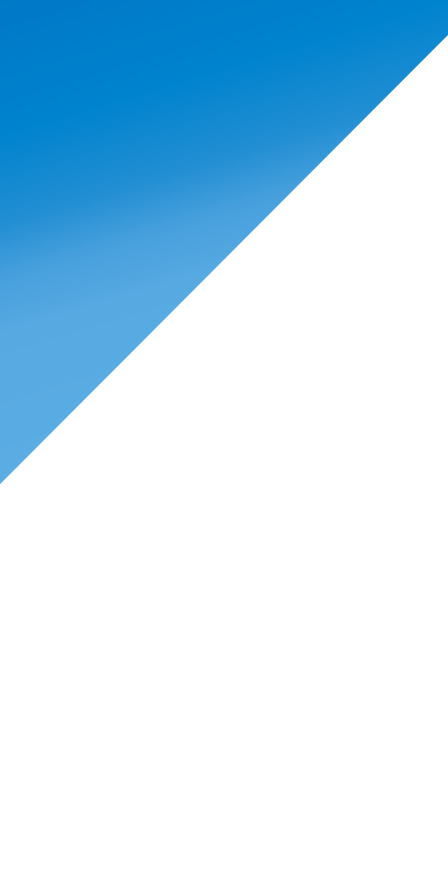
Write a WebGL 2 fragment shader that draws this background.

```glsl
#version 300 es
precision highp float;
// A white page with a blue corner wedge cut off by a straight diagonal.
// The wedge holds a slightly tilted multi-stop gradient, deep blue at the
// top and sky blue below; the diagonal is a smoothed half-plane distance.

uniform vec2 u_resolution;
out vec4 fragColor;

// Lengths are in canvas widths, with depth measured down from the top.
const float EDGE_LEFT = 1.081;   // depth of the diagonal at the left side
const float EDGE_RIGHT = 0.078;  // depth of the diagonal at the right side
const float TILT = 0.30;         // sideways lean of the gradient bands

const vec3 PAGE = vec3(1.0);

const int STOP_COUNT = 6;
const float STOPS[STOP_COUNT] = float[](0.0, 0.30, 0.50, 0.62, 0.75, 1.05);
const vec3 BLUES[STOP_COUNT] = vec3[](
  vec3(0.000, 0.471, 0.780),
  vec3(0.000, 0.514, 0.808),
  vec3(0.133, 0.557, 0.827),
  vec3(0.275, 0.624, 0.863),
  vec3(0.341, 0.663, 0.886),
  vec3(0.353, 0.675, 0.890));

// Piecewise linear blend through the blue stops.
vec3 blueGradient(float t) {
  vec3 color = BLUES[0];
  for (int i = 1; i < STOP_COUNT; i++) {
    float blend = clamp((t - STOPS[i - 1]) / (STOPS[i] - STOPS[i - 1]), 0.0, 1.0);
    color = mix(color, BLUES[i], blend);
  }
  return color;
}

// Signed distance to the diagonal, negative inside the wedge.
float wedgeDistance(vec2 p) {
  float slope = EDGE_LEFT - EDGE_RIGHT;
  return (p.y + slope * p.x - EDGE_LEFT) / length(vec2(slope, 1.0));
}

void main() {
  vec2 p = vec2(gl_FragCoord.x, u_resolution.y - gl_FragCoord.y) / u_resolution.x;

  // Tilted gradient
  vec3 wedge = blueGradient(p.y + TILT * p.x);

  // Smoothed diagonal edge, about one pixel wide
  float softness = 0.7 / u_resolution.x;
  float outside = smoothstep(-softness, softness, wedgeDistance(p));

  fragColor = vec4(mix(wedge, PAGE, outside), 1.0);
}
```
